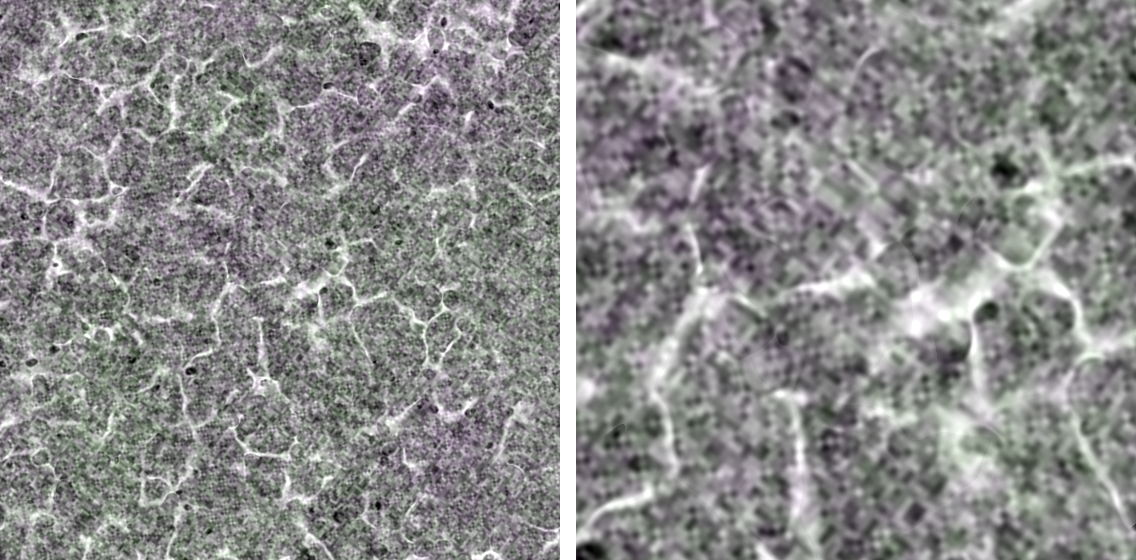
Left, the full canvas; right, a detail of the centre.
A three.js fragment shader for this texture:

```glsl
// Grey granular surface: packed rounded pebbles, pale broken veins and fine grain.
#define PEBBLES 12.0
#define DISC_CELLS 25.0
#define GRAIN 220.0
#define GRAIN_CONTRAST 0.43
#define MOTTLE_CONTRAST 0.17
#define VEIN_WIDTH 0.27
#define VEIN_LIGHT 0.36
#define RIM_LIGHT 0.12
#define BASE_TONE 0.495
#define TINT 0.085

varying vec2 vUv;

float hash(vec2 p) {
  return fract(sin(dot(p, vec2(127.1, 311.7))) * 43758.5453);
}

vec2 hash2(vec2 p) {
  return vec2(hash(p), hash(p + 57.3));
}

// Value noise from 0 to 1
float noise(vec2 p) {
  vec2 i = floor(p);
  vec2 f = fract(p);
  f = f * f * (3.0 - 2.0 * f);
  float low = mix(hash(i), hash(i + vec2(1.0, 0.0)), f.x);
  float high = mix(hash(i + vec2(0.0, 1.0)), hash(i + vec2(1.0, 1.0)), f.x);
  return mix(low, high, f.y);
}

vec2 turn(vec2 p) {
  return mat2(0.8, 0.6, -0.6, 0.8) * p;
}

// Rounded cells of mixed size: x = distance to the border, y = random shade
vec2 pebbles(vec2 p) {
  vec2 cell = floor(p);
  vec3 nearest = vec3(9.0);
  float shade = 0.0;
  for (int y = -2; y <= 2; y++) {
    for (int x = -2; x <= 2; x++) {
      vec2 id = cell + vec2(float(x), float(y));
      float d = length(id + hash2(id) - p) - 0.35 * hash(id + 19.7);
      if (d < nearest.x) {
        nearest = vec3(d, nearest.xy);
        shade = hash(id + 83.1);
      } else if (d < nearest.y) {
        nearest = vec3(nearest.x, d, nearest.y);
      } else {
        nearest.z = min(nearest.z, d);
      }
    }
  }
  vec2 gap = max(nearest.yz - nearest.x, 0.001);
  return vec2(2.0 / (1.0 / gap.x + 1.0 / gap.y), shade);
}

// Scattered round grains: x = signed distance, y = tone shift, darkest if tiny
vec2 discs(vec2 p) {
  vec2 cell = floor(p);
  vec2 best = vec2(9.0, 0.0);
  for (int y = -1; y <= 1; y++) {
    for (int x = -1; x <= 1; x++) {
      vec2 id = cell + vec2(float(x), float(y));
      float radius = mix(0.14, 0.52, hash(id + 31.0));
      float d = length(id + hash2(id + 5.9) - p) - radius;
      float shift = 0.14 * (hash(id + 71.0) - 0.6) - 0.16 * step(radius, 0.2);
      if (d < best.x) best = vec2(d, shift);
    }
  }
  return best;
}

void main() {
  // Bend the outlines so that the cells look worn
  vec2 bend = vec2(noise(vUv * 45.0), noise(vUv * 45.0 + 40.0)) - 0.5;
  vec2 wide = vec2(noise(vUv * 13.0 + 9.0), noise(vUv * 13.0 + 70.0)) - 0.5;
  vec2 p = vUv + 0.014 * bend;

  vec2 large = pebbles((p + 0.03 * wide) * PEBBLES);
  vec2 disc = discs(turn(p) * DISC_CELLS + 30.0);
  float inside = 1.0 - smoothstep(-0.1, 0.04, disc.x);

  // Pale veins follow the borders, bitten into by the round grains
  float presence = smoothstep(0.3, 0.65, noise(turn(vUv) * 17.0 + 3.0));
  float width = VEIN_WIDTH * mix(0.5, 1.5, noise(vUv * 30.0 + 15.0));
  float vein = 1.0 - smoothstep(0.1 * width, width, large.x);
  vein *= mix(0.2, 1.0, presence) * (1.0 - 0.65 * inside);

  // Light rims around the grains, with a dark line just inside
  float rimMask = smoothstep(0.35, 0.7, noise(vUv * 24.0 + 50.0));
  float rim = 1.0 - smoothstep(0.0, 0.11, abs(disc.x - 0.06));
  float line = 1.0 - smoothstep(0.0, 0.1, abs(disc.x + 0.08));

  // Tone of the pebbles and mottling
  float tone = BASE_TONE + 0.05 * (large.y - 0.5) + disc.y * inside;
  tone += 0.05 * (noise(vUv * 6.0 + 21.0) - 0.5);
  tone += MOTTLE_CONTRAST * (noise(turn(vUv) * 52.0) + noise(vUv * 95.0) - 1.0);
  tone += VEIN_LIGHT * vein + (RIM_LIGHT * rim - 0.06 * line) * rimMask;

  // Fine grain
  float fine = noise(turn(vUv) * GRAIN) - 0.5;
  float medium = noise(turn(turn(vUv)) * GRAIN * 0.6 + 11.0) - 0.5;
  tone += GRAIN_CONTRAST * (fine + 0.4 * medium) * (1.0 - 0.4 * vein);

  // Faint drift between green and violet
  float hue = noise(vUv * 5.0 + 62.0) + noise(turn(vUv) * 75.0 + 8.0) - 1.0;
  vec3 color = vec3(tone) + TINT * hue * vec3(-0.25, 0.6, -0.5);
  gl_FragColor = vec4(clamp(color, 0.0, 1.0), 1.0);
}
```
